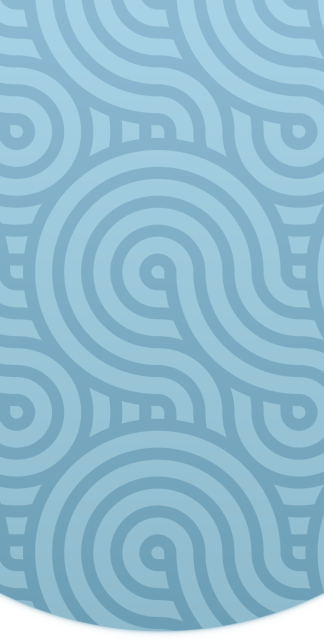
Write a Shadertoy shader that draws this pattern.

```glsl
// Interlocking swirls of pale blue bands, ending in a soft curved lower rim on white.

const vec2 CELL = vec2(170.0, 169.0) / 390.0;    // half a repeat, in canvas widths
const vec2 SWIRL_CENTRE = vec2(190.0, 443.0) / 390.0;
const float RING_STEP = 35.0 / 170.0;            // ring sizes, in cells
const float FIRST_RING = 15.0 / 170.0;
const float LINE_HALF = 7.3 / 170.0;
const float DISC_RADIUS = FIRST_RING + 4.0 * RING_STEP + LINE_HALF;

// Coverage of the region where a signed distance is negative.
float coverage(float dist, float pixel) {
    return 1.0 - smoothstep(-0.75 * pixel, 0.75 * pixel, dist);
}

// Dark concentric lines at a given radius.
float ringLines(float radius, float pixel) {
    float offset = mod(radius - FIRST_RING + 0.5 * RING_STEP, RING_STEP) - 0.5 * RING_STEP;
    return coverage(abs(offset) - LINE_HALF, pixel);
}

// One repeat spans -1..1: a disc of rings lies over the rings of another centre.
float swirlLines(vec2 p, float pixel) {
    vec2 q = mod(p + 1.0, 2.0) - 1.0;
    bool tail = q.x > 0.0 && q.y < 0.0;
    vec2 corner = vec2(q.x < 0.0 ? -1.0 : 1.0, q.y < 0.0 ? -1.0 : 1.0);
    vec2 upperCentre = tail ? vec2(1.0, 0.0) : vec2(0.0);
    vec2 lowerCentre = tail ? vec2(0.0, -1.0) : corner;
    float upperRadius = distance(q, upperCentre);
    float lowerRadius = distance(q, lowerCentre);
    float onDisc = coverage(upperRadius - DISC_RADIUS, pixel);
    float upper = upperRadius > DISC_RADIUS - LINE_HALF ? 1.0 : ringLines(upperRadius, pixel);
    return mix(ringLines(lowerRadius, pixel), upper, onDisc);
}

// Vertical shading of the bands and lines.
vec3 swirlColour(float lines, float height) {
    vec3 band = mix(vec3(0.555, 0.73, 0.80), vec3(0.655, 0.825, 0.90), height);
    vec3 line = mix(vec3(0.42, 0.62, 0.71), vec3(0.55, 0.725, 0.825), height);
    return mix(band, line, lines);
}

// Signed distance to the large circle that forms the lower rim.
float rimDistance(vec2 p, float aspect) {
    const float radius = 1.118;
    const float bottomGap = 0.028;
    float below = distance(p, vec2(0.5, bottomGap + radius)) - radius;
    return p.y > 0.5 * aspect ? -1.0 : below;
}

void mainImage(out vec4 fragColor, in vec2 fragCoord) {
    vec2 p = fragCoord / iResolution.x;
    float aspect = iResolution.y / iResolution.x;
    float pixel = 1.0 / iResolution.x;

    // Patterned panel
    float lines = swirlLines((p - SWIRL_CENTRE) / CELL, pixel / CELL.x);
    vec3 panel = swirlColour(lines, fragCoord.y / iResolution.y);

    // White ground with a soft shadow under the rim
    float rim = rimDistance(p, aspect);
    float shadow = 0.65 * exp(-max(rim, 0.0) / 0.006);
    vec3 ground = mix(vec3(1.0), vec3(0.42, 0.63, 0.72), shadow);

    fragColor = vec4(mix(ground, panel, coverage(rim, pixel)), 1.0);
}
```
